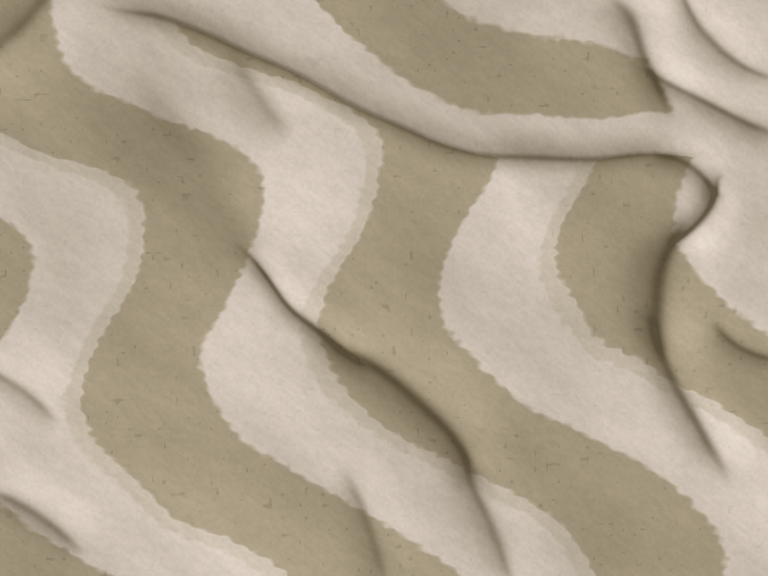
Give the GLSL for this texture, as a WebGL 1 fragment shader.

```glsl
precision highp float;
// Crumpled knit blanket with wavy khaki and cream stripes.
// Stripes follow one repeated S-curve; bent creases and stretched noise
// shade the cloth, and fine noise gives it a soft nap.
uniform vec2 u_resolution;

float hash(vec2 p) {
  vec3 a = fract(p.xyx * 0.1031);
  a += dot(a, a.yzx + 33.33);
  return fract((a.x + a.y) * a.z);
}

float noise(vec2 p) {
  vec2 i = floor(p), f = fract(p);
  f = f * f * (3.0 - 2.0 * f);
  return mix(mix(hash(i), hash(i + vec2(1, 0)), f.x),
             mix(hash(i + vec2(0, 1)), hash(i + vec2(1, 1)), f.x), f.y);
}

float fbm(vec2 p) {
  float sum = 0.0, gain = 0.5;
  for (int i = 0; i < 4; i++) {
    sum += gain * noise(p);
    p = mat2(1.6, 1.2, -1.2, 1.6) * p + 7.3;
    gain *= 0.5;
  }
  return sum;
}

// Shadow of a bent crease: soft on its right-hand side, sharp and lit on the other
float crease(vec2 p, vec2 a, vec2 b, float bend, float width) {
  vec2 axis = b - a, r = p - a;
  float len = length(axis);
  axis /= len;
  float t = dot(r, axis) / len;
  float u = clamp(t, 0.0, 1.0);
  float side = (dot(r, vec2(-axis.y, axis.x)) - 4.0 * bend * u * (1.0 - u)) / width;
  float ends = smoothstep(-0.2, 0.2, t) * (1.0 - smoothstep(0.8, 1.2, t));
  float soft = side > 0.0 ? side : side * 3.0;
  float core = side * 4.5;
  float lit = side + 1.3;
  return ends * (0.6 * exp(-soft * soft) + 0.4 * exp(-core * core) - 0.18 * exp(-lit * lit));
}

// Sideways sway of the stripes down the cloth
float sway(float y) {
  return -1.5 + 2.12 * smoothstep(0.6, 2.65, y) - 0.62 * smoothstep(2.75, 4.24, y)
       + 2.85 * smoothstep(4.24, 7.9, y);
}

// Height of the long roll crossing the top
float rollLine(float x) {
  return 1.58 * smoothstep(0.6, 5.4, x);
}

// x: khaki cover, y: stitched seam beside it
vec2 stripes(vec2 p) {
  float jag = 0.05 * (noise(p * 14.0) - 0.5) + 0.05 * abs(fract(p.y * 9.0) - 0.5);
  float across = mod(p.x - sway(p.y + 0.3 * p.x) - 0.26, 2.36) - 1.18;
  float inside = 0.59 - abs(across) + jag;
  float above = rollLine(p.x) - p.y;
  float lower = 0.45 + 0.4 * (1.0 - smoothstep(3.0, 4.2, p.x));
  float upper = min(1.4 - 0.2 * (p.x - 4.5) - above, 6.3 + 0.35 * p.y - p.x);
  float onRoll = smoothstep(-0.02, 0.03, above);
  inside = mix(inside, min(above - lower, upper) + jag, onRoll);
  float khaki = smoothstep(-0.035, 0.035, inside);
  float seam = smoothstep(-0.19, -0.13, inside) * (1.0 - khaki) * (1.0 - onRoll);
  return vec2(khaki, seam * step(across, 0.0));
}

float folds(vec2 p) {
  // Long roll at the top
  float below = p.y - rollLine(p.x);
  float soft = below / (below > 0.0 ? 0.13 : 0.22);
  float reach = smoothstep(0.9, 1.6, p.x) * (1.0 - smoothstep(6.3, 7.2, p.x));
  float s = reach * (0.36 * exp(-soft * soft) + 0.3 * exp(-below * below * 900.0));
  // Central fold and its tail
  s += 0.8 * crease(p, vec2(2.5, 2.55), vec2(3.5, 3.55), 0.06, 0.13);
  s += 0.85 * crease(p, vec2(3.35, 3.46), vec2(4.76, 4.75), -0.2, 0.24);
  s += 0.45 * crease(p, vec2(4.7, 4.6), vec2(5.1, 5.8), 0.05, 0.2);
  // Gathered knot on the right
  s += 0.6 * crease(p, vec2(6.6, 1.6), vec2(7.2, 1.95), -0.1, 0.14);
  s += 0.8 * crease(p, vec2(7.22, 1.8), vec2(6.75, 2.4), -0.12, 0.14);
  s += 0.75 * crease(p, vec2(6.8, 2.3), vec2(6.6, 3.5), 0.16, 0.3);
  s += 0.7 * crease(p, vec2(6.5, 3.3), vec2(7.2, 4.7), 0.03, 0.2);
  s += 0.6 * crease(p, vec2(7.15, 3.25), vec2(7.8, 3.6), 0.06, 0.14);
  // Upper right gathers
  s += 0.6 * crease(p, vec2(6.15, 0.0), vec2(6.65, 1.1), -0.08, 0.2);
  s += 0.6 * crease(p, vec2(6.55, 0.7), vec2(7.7, 1.35), 0.08, 0.15);
  s += 0.55 * crease(p, vec2(6.8, -0.1), vec2(7.7, 0.75), 0.14, 0.16);
  // Left and lower wrinkles
  s += 0.5 * crease(p, vec2(0.6, -0.1), vec2(-0.2, 0.6), 0.0, 0.28);
  s += 0.45 * crease(p, vec2(-0.1, 3.65), vec2(0.55, 4.2), -0.03, 0.16);
  s += 0.5 * crease(p, vec2(-0.1, 4.9), vec2(0.75, 5.45), -0.06, 0.18);
  s += 0.4 * crease(p, vec2(3.45, 4.8), vec2(3.85, 5.8), -0.04, 0.2);
  // Broad hollows
  s += 0.32 * crease(p, vec2(2.35, 0.6), vec2(2.85, 1.35), 0.0, 0.3);
  s += 0.22 * crease(p, vec2(1.5, 0.9), vec2(2.6, 2.7), 0.0, 0.7);
  return s;
}

void main() {
  // Cloth units: 5.76 per canvas height, y pointing down
  vec2 p = vec2(gl_FragCoord.x, u_resolution.y - gl_FragCoord.y) / u_resolution.y * 5.76;
  vec2 warped = p + 0.12 * (vec2(noise(p * 1.7), noise(p * 1.7 + 31.0)) - 0.5);
  vec2 slant = mat2(0.8, -0.6, 0.6, 0.8) * p;

  vec2 pattern = stripes(warped);
  vec3 cream = vec3(0.805, 0.757, 0.703);
  vec3 khaki = vec3(0.645, 0.595, 0.498);
  vec3 color = mix(cream, khaki, max(pattern.x, 0.3 * pattern.y));

  // Soft undulation and folds
  float shade = folds(warped) + 0.42 * (fbm(slant * vec2(0.55, 1.4) + 4.0) - 0.46);
  shade += 0.05 * smoothstep(3.0, 0.0, p.y) * 0.0 + 0.04 * (1.0 - p.y / 5.76);
  color = mix(color, vec3(0.3, 0.26, 0.18), clamp(shade, -0.17, 0.85));

  // Knitted nap, fine grain and stray specks
  float nap = noise(slant * vec2(11.0, 28.0)) + noise(p * 38.0) - 1.0;
  float speck = smoothstep(0.86, 0.97, noise(p * 17.0 + 9.0));
  color *= 1.0 + 0.035 * nap - 0.09 * speck * (0.3 + 0.7 * pattern.x);
  gl_FragColor = vec4(color, 1.0);
}
```
